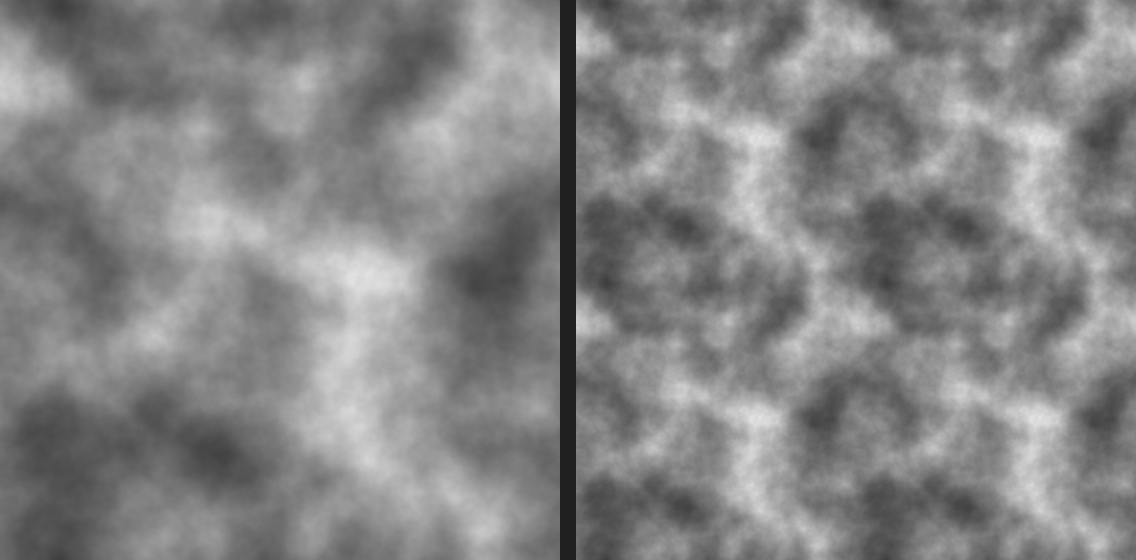
Left, the tile; right, the same tile 2 across and 2 down.
Reproduce this texture procedurally as a WebGL 1 fragment shader.

```glsl
precision highp float;
// Soft grey clouds that tile in both directions.
// A fractal sum of wrapping gradient noise over a faint broad swell: each octave
// doubles the frequency and about halves the weight; the sum maps to grey.

#define BASE_CELLS 4.0   // cells across the canvas in the main octave
#define OCTAVES 6
#define GAIN 0.48        // weight ratio between successive octaves
#define SWELL 0.6        // weight of the broad variation below the main octave
#define MEAN_GREY 0.515
#define CONTRAST 0.42
#define SKEW 0.12        // stretches the highlights, compresses the shadows
#define SEED 5.0

uniform vec2 u_resolution;

const float TAU = 6.2831853;

float hash(vec2 p) {
    vec3 q = fract(p.xyx * vec3(0.1031, 0.1030, 0.0973));
    q += dot(q, q.yzx + 33.33);
    return fract((q.x + q.y) * q.z);
}

// Unit gradient of a lattice point, repeating every "period" cells
vec2 gradient(vec2 cell, float period, float seed) {
    vec2 wrapped = cell - period * floor((cell + 0.5) / period);
    float angle = TAU * hash(wrapped + seed);
    return vec2(cos(angle), sin(angle));
}

// Gradient noise around zero with a quintic fade
float gradientNoise(vec2 p, float period, float seed) {
    vec2 cell = floor(p);
    vec2 f = p - cell;
    vec2 fade = f * f * f * (f * (f * 6.0 - 15.0) + 10.0);
    vec2 e = vec2(1.0, 0.0);
    float a = dot(gradient(cell, period, seed), f);
    float b = dot(gradient(cell + e.xy, period, seed), f - e.xy);
    float c = dot(gradient(cell + e.yx, period, seed), f - e.yx);
    float d = dot(gradient(cell + e.xx, period, seed), f - e.xx);
    return mix(mix(a, b, fade.x), mix(c, d, fade.x), fade.y);
}

// Octave sum; the shifts keep the lattices from lining up
float clouds(vec2 uv) {
    float broad = 0.5 * BASE_CELLS;
    float sum = SWELL * gradientNoise(uv * broad + 0.23, broad, SEED + 300.0);
    float weight = 1.0;
    float period = BASE_CELLS;
    vec2 shift = vec2(0.0);
    float seed = SEED;
    for (int i = 0; i < OCTAVES; i++) {
        sum += weight * gradientNoise(uv * period + shift, period, seed);
        weight *= GAIN;
        period *= 2.0;
        shift += vec2(0.37, 0.61);
        seed += 41.0;
    }
    return sum;
}

void main() {
    vec2 uv = gl_FragCoord.xy / u_resolution;
    float n = clouds(uv);
    float grey = MEAN_GREY + CONTRAST * n + SKEW * n * n;
    gl_FragColor = vec4(vec3(clamp(grey, 0.0, 1.0)), 1.0);
}
```
